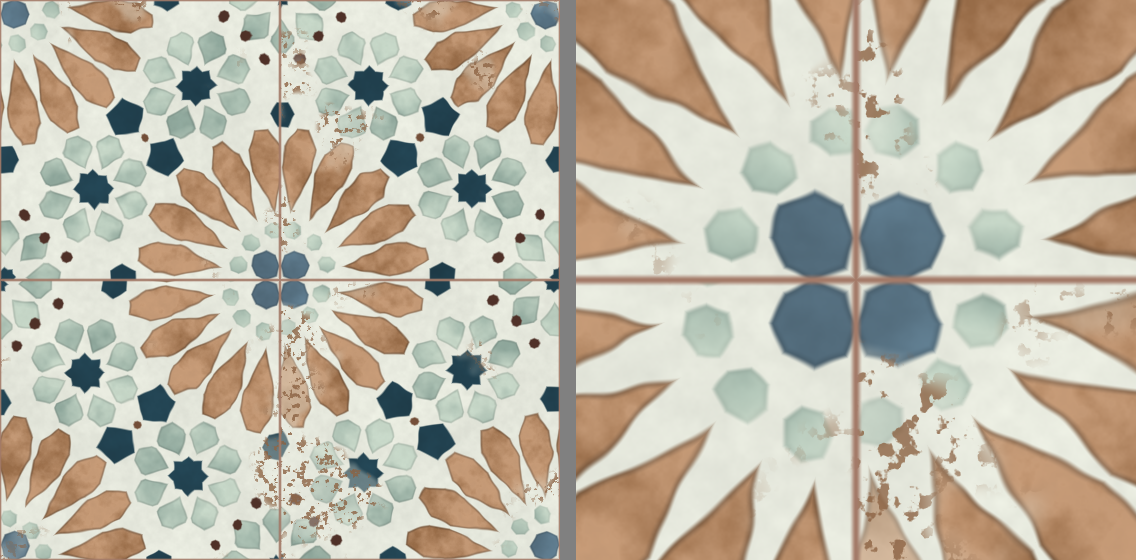
Left: the whole. Right: its middle third, enlarged.
Give the GLSL for this pattern, as a three.js fragment shader.

```glsl
// Worn cement tiles, two by two: twenty-petal clay suns, mint rosettes and navy gems.
// Each tile is mirrored toward the canvas centre, folded about its own centre, then
// drawn with polar repeats and polygon distances; value noise adds glaze and wear.
#define TILES 2.0
#define EDGE 0.004
#define GROUT 0.0042
#define WEAR 1.0
#define CREAM vec3(0.905, 0.915, 0.870)
#define MINT vec3(0.775, 0.840, 0.780)
#define MINT_DARK vec3(0.560, 0.655, 0.610)
#define CLAY vec3(0.775, 0.605, 0.465)
#define CLAY_DARK vec3(0.590, 0.420, 0.280)
#define NAVY vec3(0.130, 0.255, 0.310)
#define SLATE vec3(0.360, 0.470, 0.540)
#define RUST vec3(0.310, 0.190, 0.155)

varying vec2 vUv;
const float TAU = 6.28318;

float hash(vec2 p) {
  vec3 h = fract(p.xyx * 0.1031);
  h += dot(h, h.yzx + 33.33);
  return fract((h.x + h.y) * h.z);
}

float noise(vec2 p) {
  vec2 i = floor(p), f = fract(p);
  f = f * f * (3.0 - 2.0 * f);
  return mix(mix(hash(i), hash(i + vec2(1, 0)), f.x),
             mix(hash(i + vec2(0, 1)), hash(i + 1.0), f.x), f.y);
}

float fbm(vec2 p) {
  float sum = 0.0, amp = 0.53;
  for (int i = 0; i < 4; i++) {
    sum += amp * noise(p);
    p = p * 2.03 + 17.0;
    amp *= 0.5;
  }
  return sum;
}

// Polar repeat: xy is the position along and across a sector, z its index
vec3 sector(vec2 p, float n, float phase) {
  float a = atan(p.y, p.x) / TAU * n - phase;
  float k = floor(a);
  a = (a - k - 0.5) * TAU / n;
  return vec3(length(p) * vec2(cos(a), sin(a)), k);
}

float polygon(vec2 p, float n, float radius) {
  return sector(p, n, 0.0).x - radius * cos(0.5 * TAU / n);
}

// Pointed at the tip, straight between two shoulders, tapered to a blunt end
float petal(vec2 p, float tip, float low, float high, float end, float w) {
  float y = abs(p.y);
  float point = dot(vec2(p.x - tip, y), normalize(vec2(-w, low - tip)));
  float taper = dot(vec2(p.x - high, y - w), normalize(vec2(0.6 * w, end - high)));
  return max(max(point, taper), max(y - w, p.x - end));
}

float eightStar(vec2 p, float size) {
  p = abs(p);
  return min(max(p.x, p.y), (p.x + p.y) * 0.7071) - size;
}

vec3 paint(vec3 base, vec3 col, float d) {
  return mix(base, col, 1.0 - smoothstep(-EDGE, EDGE, d));
}

// Watercolour fill with a darker rim
vec3 glaze(vec3 base, vec3 light, vec3 dark, float tone, float rim, float d) {
  vec3 col = mix(light, dark, clamp(tone, 0.0, 1.0));
  return paint(base, col * (1.0 - rim * smoothstep(-0.010, 0.0, d)), d);
}

vec3 rosette(vec3 col, vec2 p, float phase, float starSize, float seed, float wash) {
  vec3 s = sector(p, 8.0, phase);
  float r = hash(vec2(s.z + 20.0, seed));
  float tone = 0.38 + (wash - 0.5) * 1.9 + (r - 0.5) * 0.5 + s.y * (r - 0.5) * 12.0;
  float d = petal(s.xy, 0.078, 0.142, 0.160, 0.199, 0.052);
  col = glaze(col, MINT, MINT_DARK, tone, 0.13, d);
  return paint(col, NAVY * (0.85 + 0.3 * wash), eightStar(p, starSize));
}

void main() {
  vec2 grid = vUv * TILES;
  vec2 tile = min(floor(grid), TILES - 1.0), t = grid - tile;
  float wash = fbm(grid * 9.0 + 3.0), fine = fbm(grid * 45.0);
  float seed = tile.x * 7.0 + tile.y * 13.0 + 1.0;

  // Uneven print registration and hand-cut outlines
  vec2 slip = mix(mix(vec2(-0.012, -0.016), vec2(-0.018, -0.004), tile.x),
                  mix(vec2(0.018, 0.010), vec2(0.0, 0.010), tile.x), tile.y);
  vec2 wobble = (vec2(noise(grid * 24.0), noise(grid * 24.0 + 50.0)) - 0.5) * 0.010;
  vec2 flip = mod(tile, 2.0);
  vec2 still = mix(1.0 - t, t, flip) + wobble;
  vec2 q = still - slip * (2.0 * flip - 1.0);

  // Folds: half turn about the tile centre, mirrors in the diagonal
  float turned = step(1.0, q.x + q.y), side = step(q.y, q.x);
  vec2 sun = mix(q, 1.0 - q, turned);
  vec2 m = mix(q, q.yx, side);
  vec2 e = sun.x > sun.y ? sun.yx : sun;
  vec2 heart = still.x + still.y > 1.0 ? 1.0 - still : still;

  vec3 col = CREAM * (1.03 - 0.07 * fbm(grid * 5.0 + 40.0));

  // Rosettes inside the tile and at its free corners
  col = rosette(col, m - vec2(0.0, 1.0), 0.5, 0.026, seed + 40.0 + side, wash);
  col = rosette(col, m - vec2(0.316, 0.684), 0.0, 0.050, seed + side * 3.0, wash);

  // Clay sun
  vec3 ray = sector(sun, 20.0, 0.0);
  float tone = 0.34 + (wash - 0.5) * 2.0 + (fine - 0.5) * 0.9
             + (hash(vec2(ray.z + 30.0, seed + turned)) - 0.5) * 0.3;
  col = glaze(col, CLAY, CLAY_DARK, tone, 0.27,
              petal(ray.xy, 0.230, 0.390, 0.465, 0.532, 0.056));

  // Pale dots and slate heart
  vec3 bead = sector(sun, 12.0, 0.0);
  col = glaze(col, MINT, MINT_DARK, wash - 0.25 - bead.y * 10.0, 0.06,
              polygon(bead.xy - vec2(0.172, 0.0), 7.0, 0.032));
  col = glaze(col, SLATE * 1.12, SLATE * 0.82, wash, 0.15, polygon(heart - 0.051, 8.0, 0.053));

  // Navy gems on the diagonal and edges
  vec2 gem = sun - 0.430;
  gem = vec2(gem.x + gem.y, gem.y - gem.x) * 0.7071;
  float navy = min(polygon(gem, 5.0, 0.071), polygon(e - vec2(0.0, 0.580), 6.0, 0.052));
  col = paint(col, NAVY * (0.85 + 0.3 * wash), navy);

  // Small rust studs
  vec2 c = abs(m - vec2(0.0, 1.0));
  c = vec2(min(c.x, c.y), max(c.x, c.y));
  float studs = min(polygon(c - 0.140, 8.0, 0.020), polygon(c - vec2(0.071, 0.220), 8.0, 0.020));
  col = paint(col, RUST, studs);
  col = paint(col, mix(RUST, CLAY_DARK, 0.5), polygon(q - 0.5, 8.0, 0.015));

  // Worn patches, heaviest right of the middle joint and low on the right
  float patches = fbm(grid * 4.0 + 71.0) + 0.25 * tile.x * exp(-t.x * 9.0)
                + 0.07 * tile.x * (1.0 - tile.y);
  float chips = smoothstep(0.57, 0.66, fbm(grid * 60.0 + 9.0));
  float worn = WEAR * smoothstep(0.62, 0.76, patches);
  col = mix(col, CREAM, worn * 0.35);
  col = mix(col, mix(CLAY_DARK, RUST, 0.3 * fine), worn * chips * 0.8);
  col *= 0.97 + 0.06 * fine;

  // Grout joints
  vec2 joint = min(t, 1.0 - t);
  col = paint(col, vec3(0.64, 0.48, 0.41), min(joint.x, joint.y) - GROUT);
  gl_FragColor = vec4(col, 1.0);
}
```
